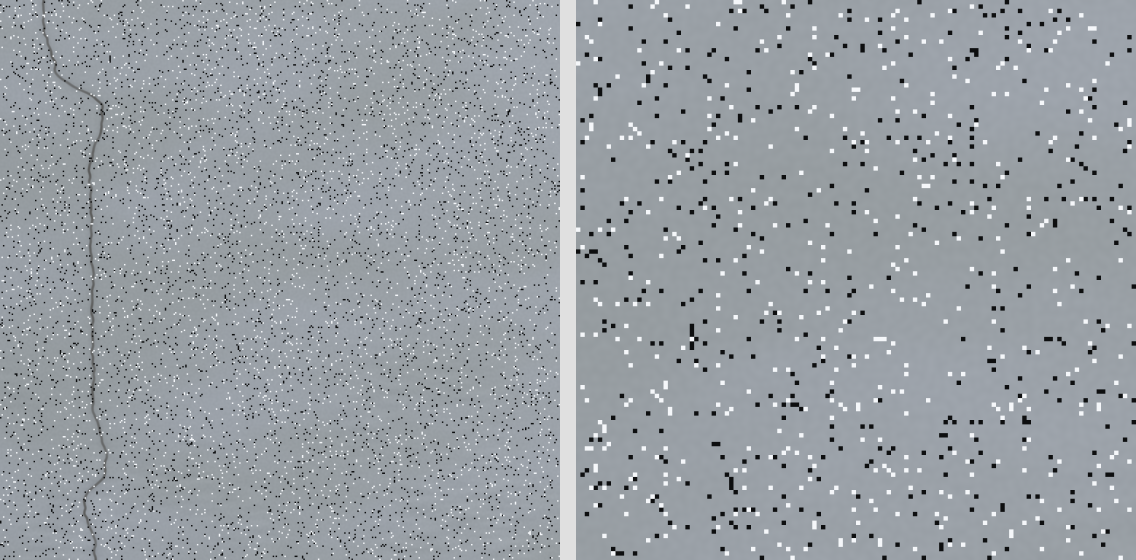
Left, the full canvas; right, a detail of the centre.
Reproduce this texture procedurally as a WebGL 1 fragment shader.

```glsl
precision highp float;
// Blue-grey plaster wall with black and white specks and one thin winding crack.
uniform vec2 u_resolution;

const float SPECK_GRID = 384.0;
const float BLACK_SHARE = 0.031;
const float WHITE_SHARE = 0.028;
const float CRACK_HALF_WIDTH = 0.0021;

const vec3 GREY_PLASTER = vec3(0.588, 0.613, 0.628);
const vec3 BLUE_PLASTER = vec3(0.612, 0.637, 0.668);
const vec3 CRACK_COLOR = vec3(0.35, 0.35, 0.345);
const vec3 BLACK_SPECK = vec3(0.05, 0.055, 0.06);
const vec3 WHITE_SPECK = vec3(0.96, 0.97, 0.98);

float hash(vec2 p) {
  vec3 q = fract(vec3(p.xyx) * 0.1031);
  q += dot(q, q.yzx + 33.33);
  return fract((q.x + q.y) * q.z);
}

vec2 gradientAt(vec2 cell) {
  float angle = 6.2832 * hash(cell + 71.0);
  return vec2(cos(angle), sin(angle));
}

// Gradient noise, roughly -0.7 to 0.7
float noise(vec2 p) {
  vec2 i = floor(p);
  vec2 f = p - i;
  vec2 u = f * f * f * (f * (f * 6.0 - 15.0) + 10.0);
  vec2 e = vec2(1.0, 0.0);
  float low = mix(dot(gradientAt(i), f), dot(gradientAt(i + e), f - e), u.x);
  float high = mix(dot(gradientAt(i + e.yx), f - e.yx),
                   dot(gradientAt(i + 1.0), f - 1.0), u.x);
  return mix(low, high, u.y);
}

float fbm(vec2 p) {
  float sum = 0.0;
  float amplitude = 1.0;
  for (int octave = 0; octave < 4; octave++) {
    sum += amplitude * noise(p);
    p = p * 2.03 + 17.0;
    amplitude *= 0.5;
  }
  return sum;
}

// Horizontal position of the crack at height y
float crackPath(float y) {
  float x = 0.172 - 0.022 * smoothstep(0.0, 0.11, y);
  x += 0.040 * smoothstep(0.11, 0.155, y);
  x -= 0.024 * smoothstep(0.16, 0.30, y);
  x -= 0.004 * smoothstep(0.40, 0.70, y);
  x += 0.021 * smoothstep(0.70, 0.79, y);
  x -= 0.085 * smoothstep(0.81, 0.875, y);
  x -= 0.020 * smoothstep(0.87, 0.96, y);
  return x + 0.006 * noise(vec2(y * 25.0, 3.5)) + 0.004 * noise(vec2(y * 70.0, 8.5));
}

float crackDistance(vec2 uv) {
  float halfStep = 0.002;
  float slope = (crackPath(uv.y + halfStep) - crackPath(uv.y - halfStep)) / (2.0 * halfStep);
  return abs(uv.x - crackPath(uv.y)) / sqrt(1.0 + slope * slope);
}

// Area of black (x) and white (y) specks under a square footprint
vec2 speckCoverage(vec2 p, float footprint) {
  vec2 coverage = vec2(0.0);
  vec2 base = floor(p);
  for (int j = -1; j <= 1; j++) {
    for (int i = -1; i <= 1; i++) {
      vec2 cell = base + vec2(float(i), float(j));
      vec2 upper = min(cell + 1.0, p + 0.5 * footprint);
      vec2 lower = max(cell, p - 0.5 * footprint);
      vec2 overlap = max(upper - lower, 0.0) / footprint;
      float pick = hash(cell + 11.0);
      float black = step(pick, BLACK_SHARE);
      float white = step(1.0 - WHITE_SHARE, pick);
      coverage += overlap.x * overlap.y * vec2(black, white);
    }
  }
  return coverage;
}

vec3 plaster(vec2 uv) {
  float patches = fbm(uv * vec2(2.5, 5.0) + 4.0);
  vec3 color = mix(GREY_PLASTER, BLUE_PLASTER, smoothstep(-0.5, 0.5, patches));
  color += 0.022 * (0.6 * uv.x + 0.4 * uv.y - 0.4);
  // Faint trowel ripples, stronger near the bottom
  float ripples = noise(uv * vec2(14.0, 75.0)) * smoothstep(0.1, 0.6, noise(uv * 5.0) + 0.3);
  color += 0.035 * ripples * (1.0 - smoothstep(0.25, 0.5, uv.y));
  return color + 0.016 * noise(uv * 190.0);
}

void main() {
  float size = min(u_resolution.x, u_resolution.y);
  vec2 uv = gl_FragCoord.xy / size;
  float pixel = 1.0 / size;

  vec3 color = plaster(uv);

  // Crack core with a soft shaded border
  float d = crackDistance(uv);
  float wear = 0.8 + 0.35 * noise(vec2(uv.y * 40.0, 1.5));
  float core = 1.0 - smoothstep(CRACK_HALF_WIDTH - pixel, CRACK_HALF_WIDTH + pixel, d);
  color *= 1.0 - 0.10 * exp(-d * 220.0);
  color = mix(color, CRACK_COLOR, core * wear);

  vec2 specks = speckCoverage(uv * SPECK_GRID, SPECK_GRID * pixel);
  color = mix(color, BLACK_SPECK, specks.x);
  color = mix(color, WHITE_SPECK, specks.y);
  gl_FragColor = vec4(color, 1.0);
}
```
